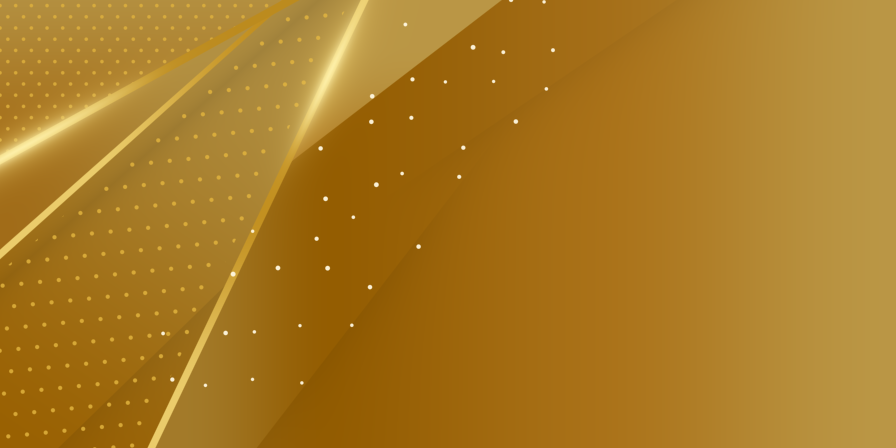
A WebGL 2 fragment shader for this background:

```glsl
#version 300 es
precision highp float;
// Golden layered panels with glowing diagonal beams, dot lattices and scattered sparkles.
uniform vec2 u_resolution;
out vec4 outColor;

const vec3 BROWN = vec3(0.575, 0.36, 0.0);
const vec3 OCHRE = vec3(0.67, 0.45, 0.10);
const vec3 SAND  = vec3(0.73, 0.59, 0.27);
const vec3 GOLD  = vec3(0.76, 0.56, 0.12);
const vec3 DOT   = vec3(0.88, 0.70, 0.24);
const vec3 PALE  = vec3(0.92, 0.80, 0.42);
const vec3 SHINE = vec3(1.0, 0.95, 0.68);

float fill(float d, float aa) { return smoothstep(-aa, aa, d); }

// Signed distance to the line a-b, positive on its left side.
float side(vec2 p, vec2 a, vec2 b) {
  vec2 d = normalize(b - a), q = p - a;
  return d.x * q.y - d.y * q.x;
}

// Soft shade that starts at an edge and fades on its right side.
float shade(float d, float width, float aa) {
  return fill(-d, aa) * exp(min(d, 0.0) / width);
}

// Elongated light centred on c, along the line a-b.
float glow(vec2 p, vec2 a, vec2 b, vec2 c, vec2 size) {
  float along = dot(p - c, normalize(b - a)) / size.x;
  float across = side(p, a, b) / size.y;
  return exp(-along * along - abs(across) * sqrt(abs(across)));
}

vec2 hash2(vec2 c) {
  vec3 q = fract(c.xyx * vec3(0.1031, 0.1030, 0.0973));
  q += dot(q, q.yzx + 33.33);
  return fract((q.xx + q.yz) * q.zy);
}

// Staggered rows of round dots, tilted by an angle.
float lattice(vec2 p, float angle, vec2 pitch, float radius, float aa) {
  float c = cos(angle), s = sin(angle);
  vec2 q = mat2(c, -s, s, c) * p / pitch;
  q.x += 0.5 * mod(floor(q.y), 2.0);
  return fill(radius - length((fract(q) - 0.5) * pitch), aa);
}

// One jittered sparkle per cell, kept inside a diagonal band.
float sparkles(vec2 p, float cell, float aa) {
  float light = 0.0;
  vec2 home = floor(p / cell);
  for (int j = -1; j <= 1; j++) {
    for (int i = -1; i <= 1; i++) {
      vec2 id = home + vec2(i, j);
      vec2 h = hash2(id + 7.0);
      vec2 c = (id + 0.15 + 0.7 * h) * cell;
      float band = abs(side(c, vec2(0.52, 0.15), vec2(1.15, 0.97)));
      float keep = step(band, 0.19) * step(0.1, c.y);
      light += keep * fill(mix(0.0035, 0.0055, h.x) - length(p - c), aa);
    }
  }
  return min(light, 1.0);
}

void main() {
  vec2 p = gl_FragCoord.xy / u_resolution.y;
  p.x *= 2.0 * u_resolution.y / u_resolution.x;
  float aa = 0.8 / u_resolution.y;

  // Beam end points
  vec2 a0 = vec2(0.0, 0.643), a1 = vec2(0.65, 1.0);
  vec2 b0 = vec2(0.0, 0.432), b1 = vec2(0.637, 1.0);
  vec2 c0 = vec2(0.338, 0.0), c1 = vec2(0.814, 1.0);
  float dA = side(p, a0, a1), dB = side(p, b0, b1), dC = side(p, c0, c1);

  // Wide backdrop, darkest beside the panels
  vec3 col = mix(BROWN, OCHRE, smoothstep(0.65, 1.45, p.x));
  col = mix(col, SAND, smoothstep(1.3, 2.0, p.x));
  float low = side(p, vec2(0.573, 0.0), vec2(1.12, 0.71));
  float high = side(p, vec2(0.76, 0.49), vec2(1.51, 1.0));
  float lift = (1.0 - smoothstep(0.4, 0.76, p.x)) * mix(0.45, 1.0, fill(low, aa));
  col = mix(col, SAND * 0.92, 0.65 * lift);
  col *= 1.0 - 0.06 * shade(low, 0.06, aa) * (1.0 - smoothstep(0.85, 1.15, p.x));
  col *= 1.0 - 0.06 * shade(high, 0.05, aa) * smoothstep(0.8, 1.1, p.x);
  col *= 1.0 - 0.03 * fill(high, aa) * smoothstep(0.8, 1.1, p.x);

  // Sand-coloured wedge at the top
  float wedge = side(p, vec2(0.638, 0.63), vec2(1.12, 1.0));
  vec3 wedgeCol = mix(OCHRE * 1.02, SAND, smoothstep(0.55, 0.9, p.y));
  col = mix(col, wedgeCol, fill(wedge, aa) * fill(-dC, aa));

  // Dotted panel between the second and third beams
  vec3 panel = mix(BROWN * 1.04, SAND * 0.94, smoothstep(-0.1, 1.25, p.x * 0.6 + p.y * 0.9));
  float fold = side(p, vec2(0.13, 0.0), vec2(0.5, 0.36));
  panel *= 1.0 - 0.08 * shade(fold, 0.07, aa);
  panel *= 1.0 - 0.08 * exp(-abs(dB + 0.05) / 0.03);
  float dots = lattice(p, 0.1, vec2(0.042, 0.048), 0.0046, aa);
  panel = mix(panel, DOT, 0.85 * dots * fill(-dB - 0.03, aa) * fill(dC - 0.03, aa));
  col = mix(col, panel, fill(dC, aa));

  // Plain strip, then the dotted corner
  vec3 strip = mix(OCHRE * 0.94, SAND * 0.95, smoothstep(0.0, 0.5, p.x));
  col = mix(col, strip, fill(dB, aa) * fill(dC, aa));
  vec3 corner = mix(OCHRE * 0.96, SAND * 0.97, smoothstep(0.65, 1.08, p.y));
  corner = mix(corner, DOT, 0.8 * lattice(p, 0.0, vec2(0.035, 0.025), 0.0039, aa));
  col = mix(col, corner, fill(dA, aa));

  // Beams with their highlights
  vec3 colA = mix(PALE, GOLD * 0.97, smoothstep(0.1, 0.4, p.x));
  vec3 colB = mix(PALE, GOLD, smoothstep(0.2, 0.6, p.x));
  vec3 colC = mix(PALE, GOLD, smoothstep(0.1, 0.55, p.y));
  colC = mix(colC, PALE, smoothstep(0.62, 0.85, p.y));
  col = mix(col, colB, fill(mix(0.008, 0.005, p.x / 0.64) - abs(dB), aa));
  col = mix(col, colA, fill(0.009 - abs(dA), aa));
  col = mix(col, colC, fill(0.008 - abs(dC), aa));
  col = mix(col, PALE, 0.65 * glow(p, a0, a1, vec2(0.06, 0.676), vec2(0.26, 0.04)));
  col = mix(col, SHINE, 0.9 * glow(p, a0, a1, vec2(0.03, 0.66), vec2(0.2, 0.014)));
  col = mix(col, PALE, 0.65 * glow(p, c0, c1, vec2(0.738, 0.84), vec2(0.17, 0.04)));
  col = mix(col, SHINE, 0.9 * glow(p, c0, c1, vec2(0.738, 0.84), vec2(0.13, 0.014)));

  col = mix(col, vec3(1.0, 0.97, 0.88), 0.95 * sparkles(p, 0.108, aa));
  outColor = vec4(col, 1.0);
}
```
